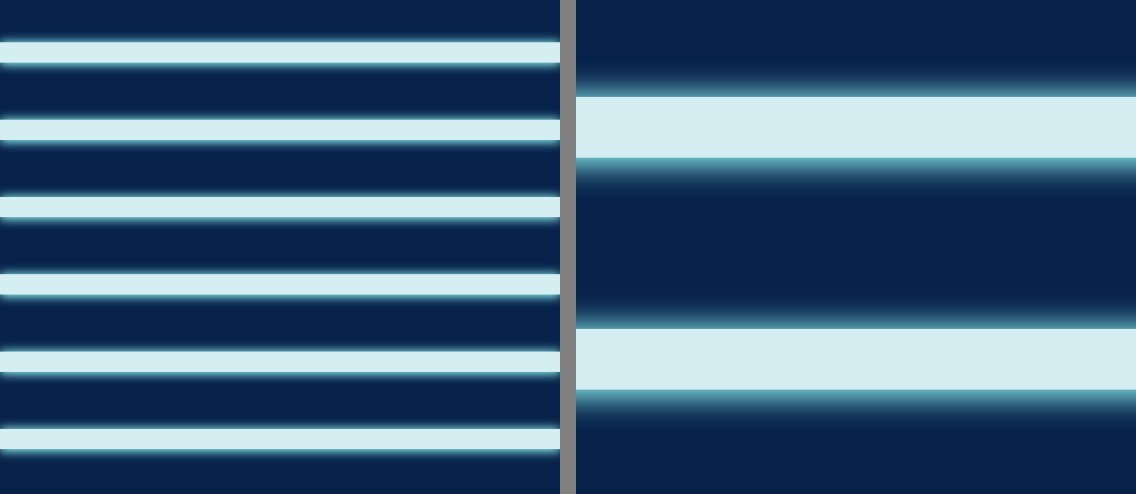
Left: the whole. Right: its middle third, enlarged.
Write a Shadertoy shader that draws this pattern.

```glsl
const vec3 NAVY = vec3(0.027, 0.129, 0.286);
const vec3 ICE = vec3(0.835, 0.933, 0.949);
const vec3 GLOW = vec3(0.53, 0.91, 0.92);

// All lengths are fractions of the canvas height
const float PERIOD = 0.1565;
const float FIRST_CENTER = 0.1062;
const float HALF_WIDTH = 0.0205;
const float BLUR = 0.0097;
const float SPREAD = 0.004;
const float GLOW_DROP = 0.0018;

// Smooth approximation of the Gaussian cumulative curve
float gaussianEdge(float distanceInside, float sigma) {
    float z = clamp(distanceInside / sigma, -4.0, 4.0);
    return 0.5 + 0.5 * tanh(0.7979 * (z + 0.0447 * z * z * z));
}

// Coverage of a blurred interval centred on zero
float blurredSpan(float x, float halfWidth, float sigma) {
    return gaussianEdge(x + halfWidth, sigma) - gaussianEdge(x - halfWidth, sigma);
}

// Signed offset from the nearest stripe centre
float repeatOffset(float y, float firstCenter, float period) {
    return mod(y - firstCenter + 0.5 * period, period) - 0.5 * period;
}

float stripeMask(float offset, float halfWidth, float pixel) {
    return 1.0 - smoothstep(-0.5 * pixel, 0.5 * pixel, abs(offset) - halfWidth);
}

void mainImage(out vec4 fragColor, in vec2 fragCoord) {
    float pixel = 1.0 / iResolution.y;
    float halfCanvas = 0.5 * iResolution.x * pixel;
    float x = fragCoord.x * pixel - halfCanvas;
    float yFromTop = 1.0 - fragCoord.y * pixel;
    float offset = repeatOffset(yFromTop, FIRST_CENTER, PERIOD);

    // Soft halo, shifted slightly down and fading at both ends
    float halo = blurredSpan(offset - GLOW_DROP, HALF_WIDTH + SPREAD, BLUR);
    halo *= blurredSpan(x, halfCanvas, BLUR);
    vec3 color = mix(NAVY, GLOW, halo);

    // Solid stripe
    color = mix(color, ICE, stripeMask(offset, HALF_WIDTH, pixel));

    fragColor = vec4(color, 1.0);
}
```
